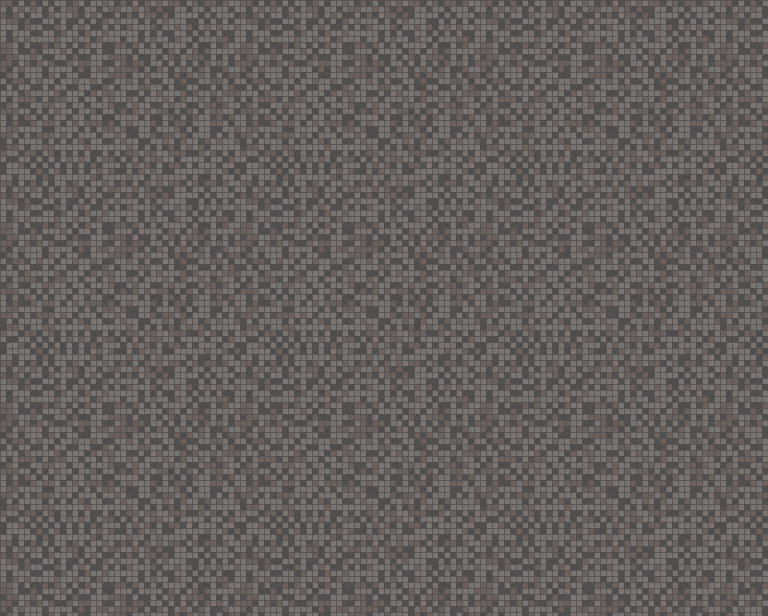
A WebGL 1 fragment shader for this pattern:

```glsl
precision highp float;
// Mosaic of small square tiles in light grey, warm brown and charcoal.
// Every 2 by 2 group holds one hashed dark tile, so the mix stays even;
// faint brown bands cross it, and box-filtered grout parts the tiles.

uniform vec2 u_resolution;

const float TILES_ACROSS = 128.0;
const vec2 LAYOUT_PERIOD = vec2(40.0, 30.0);  // tiles before the layout repeats
const vec2 BAND_PERIOD = vec2(20.0, 10.0);    // tiles between brown bands
const float GROUT_WIDTH = 0.13;               // fraction of a tile pitch
const float GRAIN_CELLS = 4.0;                // grain specks along a tile side
const float GRAIN_AMOUNT = 0.018;
const float TONE_AMOUNT = 0.012;

const float SECOND_DARK_CHANCE = 0.18;        // for the tile diagonal to the dark one
const float DIAGONAL_BROWN_CHANCE = 0.55;
const float SIDE_BROWN_CHANCE = 0.17;
const float BAND_BROWN_CHANCE = 0.45;

const vec3 LIGHT = vec3(0.474, 0.452, 0.443);
const vec3 BROWN = vec3(0.418, 0.380, 0.366);
const vec3 DARK = vec3(0.318, 0.308, 0.304);
const vec3 GROUT = vec3(0.328, 0.306, 0.300);

float hash(vec2 p) {
  return fract(sin(dot(p, vec2(127.1, 311.7))) * 43758.5453);
}

// Running total of grout length from zero to p on each axis
vec2 groutIntegral(vec2 p) {
  return floor(p) * GROUT_WIDTH + min(fract(p), GROUT_WIDTH);
}

// Share of a pixel covered by the grout lines
float groutCoverage(vec2 p, float footprint) {
  vec2 halfPixel = vec2(0.5 * footprint);
  vec2 lines = (groutIntegral(p + halfPixel) - groutIntegral(p - halfPixel)) / footprint;
  return 1.0 - (1.0 - lines.x) * (1.0 - lines.y);
}

vec3 tileColor(vec2 tile) {
  vec2 slot = mod(tile, LAYOUT_PERIOD);
  vec2 group = floor(slot * 0.5);
  vec2 corner = mod(slot, 2.0);

  // One corner of each group is dark
  vec2 darkCorner = step(0.5, vec2(hash(group + 5.0), hash(group + 61.0)));
  vec2 offset = abs(corner - darkCorner);
  float stepsAway = offset.x + offset.y;

  // Brown tiles favour the opposite corner and the bands
  vec2 bandSlot = mod(tile, BAND_PERIOD);
  bool inBand = bandSlot.x < 1.5 || bandSlot.y < 0.5;
  float brownChance = stepsAway > 1.5 ? DIAGONAL_BROWN_CHANCE : SIDE_BROWN_CHANCE;
  if (inBand) brownChance = max(brownChance, BAND_BROWN_CHANCE);

  vec3 color = hash(slot + 41.0) < brownChance ? BROWN : LIGHT;
  bool secondDark = stepsAway > 1.5 && hash(slot + 23.0) < SECOND_DARK_CHANCE;
  if (stepsAway < 0.5 || secondDark) color = DARK;
  return color + (hash(slot + 87.0) - 0.5) * TONE_AMOUNT;
}

void main() {
  // Tile units, counted from the upper left corner
  float footprint = TILES_ACROSS / u_resolution.x;
  vec2 p = vec2(gl_FragCoord.x, u_resolution.y - gl_FragCoord.y) * footprint;

  vec3 color = tileColor(floor(p));
  color += (hash(floor(p * GRAIN_CELLS)) - 0.5) * GRAIN_AMOUNT;
  color = mix(color, GROUT, groutCoverage(p, footprint));

  gl_FragColor = vec4(color, 1.0);
}
```
